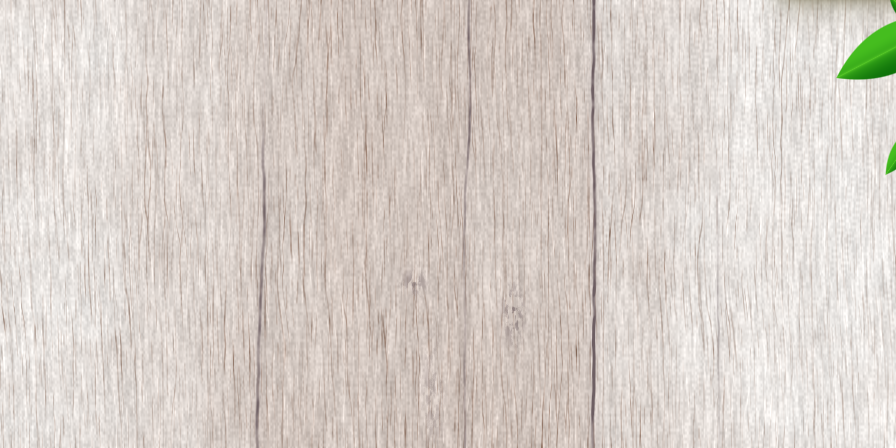
A Shadertoy shader for this texture:

```glsl
float hash(vec2 p) {
    return fract(sin(dot(p, vec2(127.1, 311.7))) * 43758.5453);
}

float noise(vec2 p) {
    vec2 cell = floor(p), f = fract(p);
    f = f * f * (3.0 - 2.0 * f);
    float low = mix(hash(cell), hash(cell + vec2(1, 0)), f.x);
    float high = mix(hash(cell + vec2(0, 1)), hash(cell + vec2(1, 1)), f.x);
    return mix(low, high, f.y);
}

float fbm(vec2 p) {
    float sum = 0.0, weight = 0.5;
    for (int i = 0; i < 4; i++) {
        sum += weight * noise(p);
        p = p * 2.03 + 17.3;
        weight *= 0.5;
    }
    return sum / 0.9375;
}

// Pale sides and a darker, warmer centre
vec3 woodTone(vec2 p) {
    float left = 1.0 - smoothstep(0.05, 0.75, p.x);
    float right = 0.5 * smoothstep(1.3, 1.36, p.x) + 0.45 * smoothstep(1.3, 1.8, p.x);
    float light = 0.2 + 0.72 * left + 0.8 * right;
    light += 0.15 * (0.4 - p.y) * smoothstep(0.7, 0.2, p.x);
    light += 0.5 * (fbm(p * vec2(9.0, 2.0)) - 0.5);
    light += 0.45 * (fbm(p * vec2(4.0, 15.0) + 40.0) - 0.5) * (left + right);
    return mix(vec3(0.81, 0.757, 0.725), vec3(0.92, 0.906, 0.893), clamp(light, 0.0, 1.1));
}

// Crisp fibres over soft streaks, with fine surface roughness
float grain(vec2 p) {
    float streak = noise(p * vec2(36.0, 1.3)) - 0.5;
    float fibre = noise(p * vec2(115.0, 8.0) + 9.0) - 0.5;
    float hair = noise(p * vec2(235.0, 28.0) + 31.0) - 0.5;
    float rough = noise(p * vec2(250.0, 150.0) + 57.0) - 0.5;
    return 0.035 * streak + 0.06 * fibre + 0.1 * hair + 0.09 * rough;
}

// Thin lines, one per column, broken into runs of varied length
float fibreLines(vec2 p, float columns, float rate, float seed) {
    float sway = 1.1 * (noise(vec2(p.x * 8.0, p.y * 5.0) + seed) - 0.5);
    sway += 0.25 * (noise(vec2(p.x * 30.0, p.y * 22.0) + seed) - 0.5);
    float x = p.x * columns + sway;
    float id = floor(x);
    float offset = abs(fract(x) - 0.15 - 0.7 * hash(vec2(id, seed)));
    float width = 0.0024 * columns * (0.7 + 0.6 * hash(vec2(id, seed + 8.0)));
    float line = 1.0 - smoothstep(0.15 * width, width, offset);
    float along = p.y * rate * (0.5 + hash(vec2(id, seed + 4.0)));
    float run = noise(vec2(id * 7.31 + 0.5, along + seed));
    float ticks = noise(vec2(id * 3.7, p.y * 60.0));
    return line * smoothstep(0.45, 0.75, run) * (0.35 + 0.9 * ticks);
}

// Vertical crack with wandering centre and broken darkness
float crack(vec2 p, float x, float width, float seed) {
    float wander = 0.012 * (noise(vec2(p.y * 4.0, seed)) - 0.5);
    wander += 0.003 * (noise(vec2(p.y * 30.0, seed + 3.0)) - 0.5);
    float d = abs(p.x - x - wander);
    float core = 1.0 - smoothstep(0.1 * width, width, d);
    float strength = 0.35 + 0.75 * noise(vec2(p.y * 11.0, seed + 7.0));
    strength *= 0.6 + 0.6 * noise(vec2(p.y * 60.0, seed + 11.0));
    return core * strength + 0.12 * exp(-d * 100.0);
}

// Ragged dark mark, elongated along the fibres
float knot(vec2 p, vec2 centre, vec2 size) {
    vec2 q = (p - centre) / size;
    float ragged = fbm(p * vec2(130.0, 55.0));
    return exp(-dot(q, q)) * smoothstep(0.42, 0.65, ragged);
}

// Pointed blade with a pale midrib, shaded across its width
vec3 addLeaf(vec3 color, vec2 p, vec2 tip, vec2 base, float halfWidth, float edge) {
    vec2 axis = base - tip;
    float len = length(axis);
    vec2 dir = axis / len;
    vec2 q = vec2(dot(p - tip, dir), dot(p - tip, vec2(-dir.y, dir.x)));
    float t = q.x / len;
    float d = abs(q.y) - halfWidth * 4.0 * t * (1.0 - t);
    float across = q.y / halfWidth;
    vec3 green = mix(vec3(0.06, 0.45, 0.04), vec3(0.27, 0.74, 0.12), smoothstep(-0.9, 0.6, across));
    green += vec3(0.14, 0.14, 0.06) * exp(-abs(across) * 18.0);
    return mix(color, green, 1.0 - smoothstep(-edge, edge, d));
}

void mainImage(out vec4 fragColor, in vec2 fragCoord) {
    vec2 p = fragCoord / iResolution.xy * vec2(2.0, 1.0);
    float edge = 1.0 / iResolution.y;

    // Board with gently bending fibres
    vec2 bent = p;
    bent.x += 0.02 * (noise(p * vec2(3.0, 2.0)) - 0.5);
    bent.x += 0.03 * (p.y - 0.5) * smoothstep(0.6, 0.0, p.x);
    vec3 color = woodTone(p) + grain(bent);
    float lines = fibreLines(bent, 47.0, 7.0, 3.0) + 0.8 * fibreLines(bent, 73.0, 14.0, 19.0);
    lines += 0.7 * fibreLines(bent, 91.0, 22.0, 43.0);
    lines *= 0.55 + 0.8 * noise(p * vec2(12.0, 4.0) + 63.0);
    color -= vec3(0.12, 0.15, 0.165) * lines;
    color += 0.07 * fibreLines(bent, 61.0, 26.0, 87.0);

    // Cracks and knots
    float leftFade = 1.0 - 0.85 * smoothstep(0.6, 0.76, p.y);
    float dark = 0.95 * leftFade * crack(p, 0.578 + 0.012 * p.y, 0.0055, 2.0);
    dark += (0.45 + 0.3 * smoothstep(0.5, 0.8, p.y)) * crack(p, 1.034 + 0.013 * p.y, 0.0045, 13.0);
    dark += crack(p, 1.326, 0.0055, 24.0);
    dark += 0.3 * smoothstep(0.75, 0.4, p.y) * crack(p, 1.605, 0.0035, 35.0);
    dark += 0.5 * knot(p, vec2(0.924, 0.367), vec2(0.025, 0.025));
    dark += 0.55 * knot(p, vec2(1.146, 0.3), vec2(0.022, 0.06));
    dark += 0.25 * knot(p, vec2(0.965, 0.12), vec2(0.025, 0.12));
    color = mix(color, vec3(0.38, 0.32, 0.34), clamp(dark, 0.0, 0.9));

    // Soft shade and foliage at the right border
    float shade = smoothstep(1.68, 1.8, p.x) * exp(-(1.0 - p.y) * 38.0);
    color = mix(color, vec3(0.5, 0.47, 0.36), 0.6 * shade);
    color = addLeaf(color, p, vec2(1.867, 0.826), vec2(2.13, 0.963), 0.053, edge);
    color = addLeaf(color, p, vec2(1.977, 0.61), vec2(2.06, 0.73), 0.023, edge);
    color = addLeaf(color, p, vec2(1.985, 1.01), vec2(2.06, 0.94), 0.02, edge);

    fragColor = vec4(clamp(color, 0.0, 1.0), 1.0);
}
```
